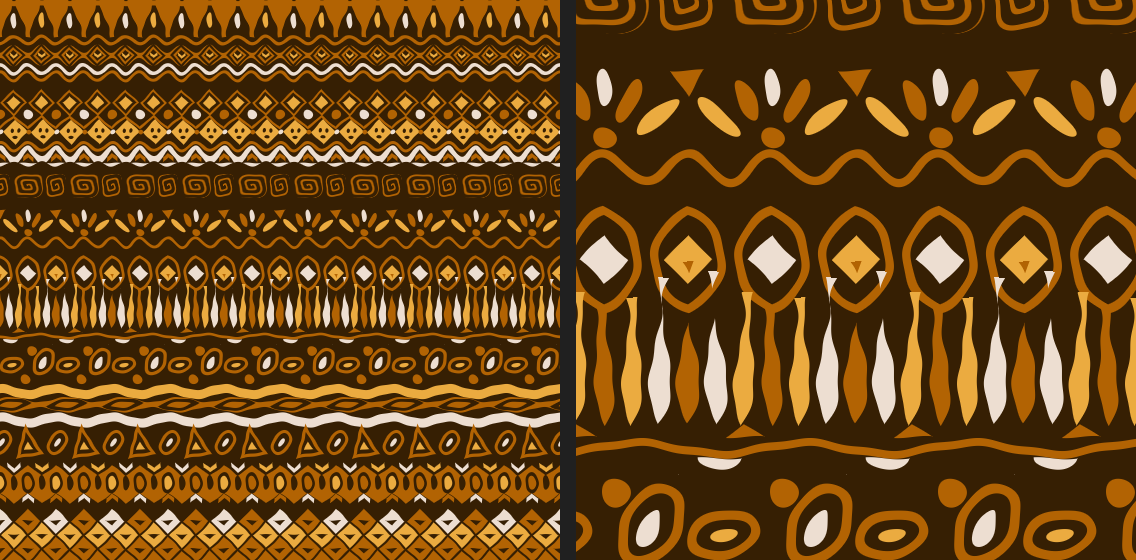
Left, the full canvas; right, a detail of the centre.
Reproduce this pattern procedurally as a Shadertoy shader.

```glsl
// Bands of hand-cut folk ornament in ochre, gold and cream on brown.
// Each band folds x into 10 or 20 repeats and paints signed distances;
// the canvas is 768 units wide and high, with y going down.
const float TAU = 6.2832, W = 76.8, H = 38.4; // full and half repeat
const vec3 BROWN = vec3(.21, .12, .01), OCHRE = vec3(.7, .39, .01);
const vec3 GOLD = vec3(.92, .67, .25), CREAM = vec3(.93, .87, .82);

void ink(inout vec3 c, vec3 paint, float d) {
  c = mix(c, paint, clamp(.5 - d * iResolution.y / 768., 0., 1.));
}
// Repeat around (x, y)
vec2 at(vec2 p, float x, float y, float period) {
  return vec2(mod(p.x - x + .5 * period, period) - .5 * period, p.y - y);
}
float odd(float x) { return mod(floor(x / H + .5), 2.); }
vec2 turn(vec2 p, float a) { return mat2(cos(a), sin(a), -sin(a), cos(a)) * p; }

// Shapes
float diamond(vec2 p, float r) { return (abs(p.x) + abs(p.y) - r) * .707; }
float oval(vec2 p, float w, float h) {
  vec2 r = vec2(w, h);
  float k = length(p / r);
  return k * (k - 1.) / max(length(p / (r * r)), 1e-4);
}
float lens(vec2 p, float w, float h) {
  float r = (w * w + h * h) / (2. * w);
  return length(vec2(abs(p.x) + r - w, p.y)) - r;
}
float wedge(vec2 p, float w, float h) {
  float side = (abs(p.x) * h - w * (p.y + .5 * h)) / length(vec2(w, h));
  return max(side, p.y - .5 * h);
}
float chevron(vec2 p, float w, float t, float k) {
  return max(abs(p.y + abs(p.x) * k) * .78 - t, abs(p.x) - w);
}
float edge(vec2 p, float y, float amp, float period) {
  float a = TAU * p.x / period, slope = amp * TAU / period * sin(a);
  return (p.y - y - amp * cos(a)) / sqrt(1. + slope * slope);
}
float wave(vec2 p, float y, float amp, float period, float t) {
  return abs(edge(p, y, amp, period)) - t;
}
float spiral(vec2 p, float pitch) {
  float r = sqrt(length(p * p)), coil = fract(r / pitch - atan(p.y, p.x) / TAU);
  return max(abs(coil - .5) * pitch - 1.2, r - 16.);
}

// Teeth, hearts, lattice and arches
void upperBands(inout vec3 c, vec2 p) {
  vec2 q = at(p, 0., 0., H);
  ink(c, OCHRE, max(abs(q.x) - mix(17., 3., smoothstep(4., 44., p.y)), p.y - 51.));
  ink(c, OCHRE, abs(p.y - 4.5) - 3.5);
  q = at(p, 18.5, 76., H);
  float second = odd(p.x - 18.5);
  ink(c, mix(CREAM, GOLD, second), oval(q + vec2(0, 48), 3.8, 10.5));
  ink(c, OCHRE, wave(q, -21., -5., H, 2.2));
  ink(c, OCHRE, max(-edge(q, -9., -5.5, H), edge(q, 9., 5.5, H)));
  ink(c, BROWN, abs(diamond(q, 14.)) - 1.5);
  ink(c, BROWN, diamond(q, 8.));
  ink(c, GOLD, chevron(q - vec2(0, 2), 5., 1.5, .8));
  ink(c, CREAM, wave(q, 19., 6., H, 2.4));
  ink(c, OCHRE, wave(q, 28.5, 6., H, 2.));
  q.y -= 65.;
  ink(c, OCHRE, abs(diamond(q, 16.5)) - 1.3);
  ink(c, GOLD, diamond(q, 5.) - 3.);
  ink(c, OCHRE, chevron(q - vec2(0, 19), 20., 1.6, -.8));
  second = odd(p.x);
  ink(c, mix(OCHRE, CREAM, second), length(at(p, H, 157., H)) - 6.5);
  q = at(p, 21., 181., H);
  ink(c, GOLD, diamond(q, 14.) - 2.2);
  ink(c, BROWN, oval(vec2(abs(q.x) - 4.5, q.y + 2.), 2.2, 3.));
  ink(c, BROWN, oval(q - vec2(0, 7), 3.5, 2.2));
  ink(c, mix(CREAM, OCHRE, second), length(at(p, 1., 181., H)) - 3.2);
  q = at(p, 0., 215., H);
  ink(c, OCHRE, wave(q, -14., -5.5, H, 2.));
  ink(c, CREAM, max(-edge(q, -8., -7.5, H), edge(q, 10., 3.5, H)));
  ink(c, BROWN, wedge(q, 10., 13.) - 2.);
  ink(c, OCHRE, chevron(q + vec2(0, 2), 7., 2.4, -.8));
}
// Spirals, fans, eyes and bars
void middleBands(inout vec3 c, vec2 p) {
  ink(c, OCHRE, spiral(at(p, H, 255., W) / vec2(1.25, 1), 6.4));
  ink(c, OCHRE, spiral(at(p, 0., 255., W) / vec2(.85, 1), 7.4));
  vec2 q = at(p, H, 296., W), m = vec2(abs(q.x), q.y);
  ink(c, CREAM, oval(q, 3.4, 8.5));
  ink(c, OCHRE, oval(turn(m - vec2(11.5, 6), -.45), 3.9, 10.5));
  ink(c, GOLD, oval(turn(m - vec2(24.5, 13.5), -.86), 3.8, 12.5));
  ink(c, OCHRE, oval(q - vec2(0, 23), 5.4, 4.7));
  ink(c, OCHRE, wedge(-at(p, 0., 293., W), 2.5, 4.) - 2.8);
  q = at(p, 0., 374.7, H);
  ink(c, OCHRE, wave(q, -42., -6.5, H, 1.9));
  ink(c, OCHRE, abs(lens(q, 15.2, 22.5)) - 1.9);
  ink(c, mix(GOLD, CREAM, odd(p.x)), diamond(q, 6.) - 3.6);
  float bar = floor(mod(p.x / 12.8 + .5, 6.));
  vec3 tint = mod(bar, 3.) < .5 ? OCHRE : mod(bar, 4.) == 1. ? CREAM : GOLD;
  q = turn(at(p, 0., 429.5, 12.8), .05 * sin(bar * 2.4));
  ink(c, tint, lens(q, 2.2 + .5 * cos(bar) + .05 * q.y, 15.) - 2.6);
}
// Moons, paisley, ribbons and drops
void lowerBands(inout vec3 c, vec2 p) {
  ink(c, OCHRE, wedge(at(p, 26., 453., W), 4.5, 3.) - 1.3);
  vec2 q = at(p, 14.3, 465.5, W);
  ink(c, OCHRE, wave(q, -4.5, 2.6, W, 1.8));
  ink(c, CREAM, max(oval(q, 10., 5.), -q.y));
  ink(c, OCHRE, length(at(p, 43.6, 481., W)) - 6.6);
  ink(c, OCHRE, length(at(p, 34.6, 520.5, W)) - 6.6);
  q = turn(at(p, 60., 496., W), -.5);
  ink(c, OCHRE, abs(oval(q, 11.5, 18.)) - 2.2);
  ink(c, CREAM, oval(q - vec2(0, 2), 4. + .15 * q.y, 9.5));
  q = turn(at(p, 16., 500.5, W), .25);
  ink(c, OCHRE, abs(oval(q, 15., 9.)) - 2.1);
  ink(c, GOLD, oval(q, 6.5, 2.8));
  ink(c, GOLD, wave(p, 537., -4., W, 6.2));
  q = at(p, 15., 555., W);
  ink(c, OCHRE, max(-edge(q, -7., -3.5, W), edge(q, 7., 3.5, W)));
  q = turn(q, .1).yx;
  ink(c, BROWN, lens(q, 8., 29.));
  ink(c, OCHRE, lens(q, 4.2, 17.));
  ink(c, CREAM, wave(p, 576., -4., W, 6.2));
  q = turn(at(p, H, 609., W), .15);
  ink(c, OCHRE, abs(wedge(q, 9., 21.) - 4.5) - 2.2);
  ink(c, GOLD, wedge(q - vec2(0, 3), 3., 5.) - 2.);
  q = turn(at(p, 2., 607., W), -.55);
  ink(c, OCHRE, abs(oval(q, 10.5, 16.)) - 2.1);
  ink(c, CREAM, oval(q, 3.2, 6.));
}
// Oval columns and stacked diamonds
void baseBands(inout vec3 c, vec2 p) {
  float second = odd(p.x);
  vec2 q = at(p, 0., 662., H), v = at(p, H / 2., 662., H);
  ink(c, OCHRE, chevron(q + vec2(0, 5), 20., 14.8, -.75));
  ink(c, BROWN, oval(q, 9., 14.5));
  ink(c, mix(GOLD, OCHRE, second), oval(q, 5.4, 9.5));
  ink(c, BROWN, oval(v, 4.4, 10.));
  ink(c, mix(CREAM, GOLD, odd(p.x - H / 2.)), chevron(v + vec2(0, 17), 9., 2.4, .8));
  ink(c, mix(OCHRE, CREAM, second), chevron(q - vec2(0, 18), 8., 2.4, -.8));
  for (float row = 0.; row < 4.; row++) {
    q = at(p, 19.2 * row, 715. + 19.2 * row, H);
    vec3 tint = row == 1. ? GOLD : row > 1. ? OCHRE : mix(CREAM, OCHRE, second);
    ink(c, tint, diamond(q, 17.2));
    ink(c, BROWN, wedge(vec2(q.x, 2. - q.y), 5.5, 5.) - .8);
  }
}

void mainImage(out vec4 fragColor, in vec2 fragCoord) {
  vec2 p = 768. * fragCoord / iResolution.xy;
  p.y = 768. - p.y;
  p += .5 * sin(p.yx * vec2(.31, TAU * 3. / W)); // hand-cut wobble
  vec3 c = BROWN;
  upperBands(c, p);
  middleBands(c, p);
  lowerBands(c, p);
  baseBands(c, p);
  fragColor = vec4(c, 1);
}
```
